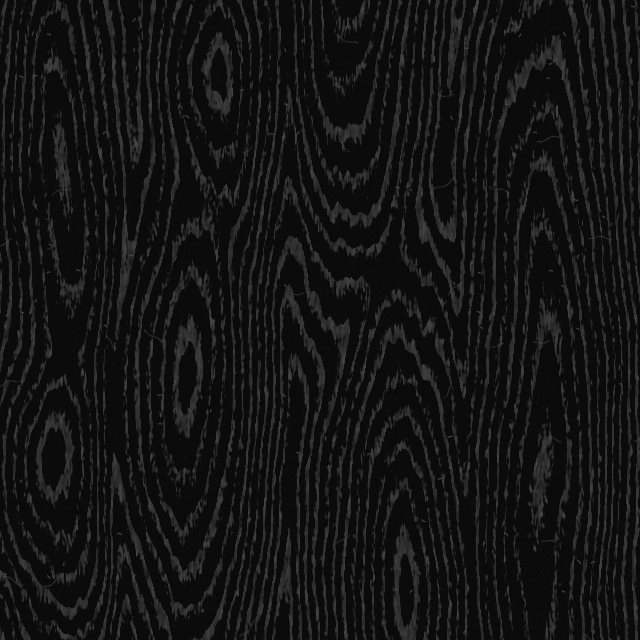
Give the GLSL for this texture, as a Shadertoy shader.

```glsl
// Black stained oak: grey open pores along vertical grain with arches, flecks and scratches

vec2 hash2(vec2 p) {
    p = vec2(dot(p, vec2(127.1, 311.7)), dot(p, vec2(269.5, 183.3)));
    return fract(sin(p) * 43758.55);
}

// Gradient noise, roughly -0.7 to 0.7
float noise(vec2 p) {
    vec2 i = floor(p), f = fract(p);
    vec2 u = f * f * f * (f * (f * 6.0 - 15.0) + 10.0);
    vec2 o = vec2(0.0, 1.0);
    float a = dot(hash2(i) * 2.0 - 1.0, f);
    float b = dot(hash2(i + o.yx) * 2.0 - 1.0, f - o.yx);
    float c = dot(hash2(i + o.xy) * 2.0 - 1.0, f - o.xy);
    float d = dot(hash2(i + o.yy) * 2.0 - 1.0, f - o.yy);
    return mix(mix(a, b, u.x), mix(c, d, u.x), u.y);
}

float smoothMin(float a, float b, float k) {
    float h = max(k - abs(a - b), 0.0) / k;
    return min(a, b) - h * h * k * 0.25;
}

// Growth ring number: stretched ovals around the hearts, merged into straight grain
float growthRings(vec2 p) {
    // Heart position in xy, vertical squash in z
    const vec3 hearts[7] = vec3[7](
        vec3(0.10, 0.72, 0.20), vec3(0.09, 0.28, 0.30), vec3(0.33, 0.86, 0.30),
        vec3(0.29, 0.42, 0.22), vec3(0.55, 1.08, 0.22), vec3(0.63, 0.07, 0.24),
        vec3(0.85, 0.20, 0.13));
    float d = 1.0;
    for (int i = 0; i < 7; i++) {
        vec2 offset = (p - hearts[i].xy) * vec2(1.0, hearts[i].z);
        d = smoothMin(d, length(offset), 0.02);
    }
    return 88.0 * d * d / (d + 0.06);
}

// Short bent strokes, one per grid cell, present with the given chance
float strokes(vec2 p, float cells, float halfLength, float chance, float tilt) {
    vec2 id = floor(p * cells);
    vec2 pick = hash2(id + cells), place = hash2(id + cells * 3.0);
    vec2 q = fract(p * cells) - mix(vec2(0.35), vec2(0.65), place);
    float angle = (pick.y - 0.5) * tilt;
    q = mat2(cos(angle), -sin(angle), sin(angle), cos(angle)) * q;
    q.y += 0.03 * sin(q.x * 14.0 + place.x * 6.0);
    float reach = halfLength * (0.4 + 0.6 * place.y);
    float dist = length(vec2(max(abs(q.x) - reach, 0.0), q.y)) / cells;
    float edge = 0.8 / iResolution.y;
    return step(pick.x, chance) * (1.0 - smoothstep(0.0009 - edge, 0.0009 + edge, dist));
}

void mainImage(out vec4 fragColor, in vec2 fragCoord) {
    vec2 uv = fragCoord / iResolution.y;

    // Wavering grain direction, with ragged arch tips
    vec2 p = uv;
    p.x += 0.035 * noise(uv * vec2(4.0, 2.2) + 3.0)
         + 0.010 * noise(uv * vec2(13.0, 7.0))
         + 0.003 * noise(uv * vec2(40.0, 26.0));
    p.y += 0.03 * noise(uv * vec2(75.0, 7.0)) + 0.05 * noise(uv * vec2(17.0, 3.0));

    // Porous early wood: sharp inner edge, fading outwards in each ring
    float rings = growthRings(p) + 1.3 * noise(p * vec2(10.0, 2.0) + 8.0);
    float phase = fract(rings);
    float band = smoothstep(0.0, 0.12, phase) * (1.0 - smoothstep(0.14, 0.72, phase));
    float ringStrength = 0.72 + 0.38 * hash2(vec2(floor(rings), 5.0)).x;
    float patches = 0.3 * noise(uv * vec2(7.0, 5.0) + 20.0)
                  + 0.3 * noise(uv * vec2(45.0, 12.0));
    band *= ringStrength + patches;

    // Pores broken into thin upright dashes
    float dashes = noise(p * vec2(260.0, 62.0)) + 0.5 * noise(uv * vec2(210.0, 130.0) + 40.0);
    float pores = smoothstep(0.0, 0.34, band * 0.95 + dashes * 0.8 - 0.43);
    float tone = clamp(0.5 + 0.8 * noise(uv * vec2(120.0, 35.0) + 11.0) + 0.5 * dashes, 0.0, 1.0);

    // Dents and scratches, gathered in loose clusters
    float cluster = smoothstep(-0.2, 0.3, noise(uv * 5.0 + 30.0));
    float flecks = strokes(uv, 46.0, 0.14, 0.13 * cluster, 6.28);
    float scratches = strokes(uv + 0.03, 13.0, 0.26, 0.17, 1.8);
    float marks = max(flecks, scratches * (0.55 + 0.6 * noise(uv * 150.0)));

    // Shades
    float shade = 0.042 + 0.012 * noise(uv * 190.0);
    shade += pores * mix(0.06, 0.22, tone);
    shade = mix(shade, 0.32, clamp(marks, 0.0, 1.0) * 0.85);
    fragColor = vec4(vec3(shade), 1.0);
}
```
